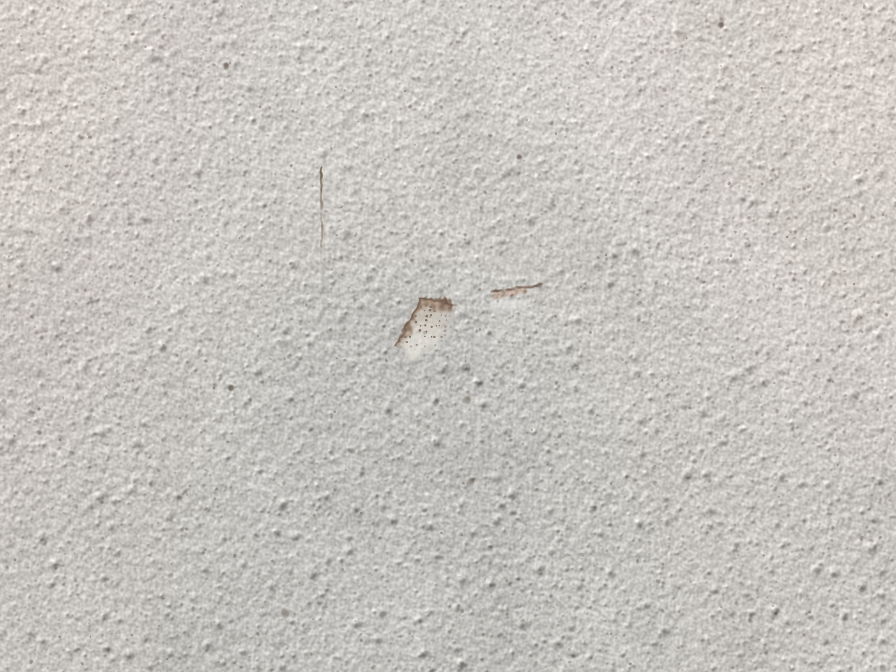
A WebGL 1 fragment shader for this texture:

```glsl
precision highp float;
uniform vec2 u_resolution;

vec2 hash2(vec2 c) {
  vec3 a = fract(c.xyx * vec3(0.1031, 0.1030, 0.0973));
  a += dot(a, a.yzx + 33.33);
  return fract((a.xx + a.yz) * a.zy);
}

float gradDot(vec2 cell, vec2 f, vec2 corner) {
  float angle = 6.2832 * hash2(cell + corner).x;
  return dot(vec2(cos(angle), sin(angle)), f - corner);
}

float gradientNoise(vec2 p) {
  vec2 i = floor(p), f = fract(p);
  vec2 u = f * f * f * (f * (f * 6.0 - 15.0) + 10.0);
  float low = mix(gradDot(i, f, vec2(0.0)), gradDot(i, f, vec2(1.0, 0.0)), u.x);
  float high = mix(gradDot(i, f, vec2(0.0, 1.0)), gradDot(i, f, vec2(1.0)), u.x);
  return mix(low, high, u.y);
}

float plasterHeight(vec2 p) {
  float h = 0.0, amp = 0.5;
  for (int i = 0; i < 3; i++) {
    h += amp * gradientNoise(p);
    p = mat2(1.5, 1.1, -1.1, 1.5) * p + 17.3;
    amp *= 0.65;
  }
  return h;
}

// Shading of scattered round grains: lit upper left, shaded lower right
float grains(vec2 p, float density) {
  vec2 cell = floor(p);
  float shade = 0.0;
  for (int y = -1; y <= 1; y++) {
    for (int x = -1; x <= 1; x++) {
      vec2 id = cell + vec2(float(x), float(y));
      vec2 rnd = hash2(id + 71.0);
      vec2 q = p - id - hash2(id);
      float r = mix(0.12, 0.24, rnd.x * rnd.x);
      float lit = dot(q, vec2(-0.5, 0.87)) / r;
      float keep = step(rnd.y, density);
      shade += keep * (lit - 0.28) * exp(-dot(q, q) / (r * r)) * (0.5 + rnd.x);
    }
  }
  return shade;
}

// Coverage of sparse dark specks
float specks(vec2 p, float density, float radius) {
  vec2 id = floor(p), rnd = hash2(id + 19.0);
  float d = length(fract(p) - 0.25 - 0.5 * hash2(id + 5.0));
  return step(rnd.x, density) * (1.0 - smoothstep(0.4, 1.0, d / (radius * (0.5 + 0.5 * rnd.y))));
}

float spot(vec2 p, vec2 center, float r) {
  return 1.0 - smoothstep(0.3 * r, 1.1 * r, length(p - center));
}

float segment(vec2 p, vec2 a, vec2 b) {
  vec2 ab = b - a;
  return length(p - a - ab * clamp(dot(p - a, ab) / dot(ab, ab), 0.0, 1.0));
}

void main() {
  vec2 p = gl_FragCoord.xy / u_resolution.y;
  float px = 1.0 / u_resolution.y;

  // Broad light: warm top and sides, cooler middle and base
  vec3 col = mix(vec3(0.748, 0.744, 0.728), vec3(0.812, 0.796, 0.776), smoothstep(0.0, 1.05, p.y));
  col += vec3(0.030, 0.020, 0.015) * smoothstep(0.7, 1.33, p.x);
  col += vec3(0.012, 0.001, -0.002) * smoothstep(0.45, 0.0, p.x);
  col -= vec3(0.024, 0.020, 0.018) * smoothstep(0.45, 0.0, length(p - vec2(0.62, 0.42)));
  col += 0.03 * gradientNoise(p * 5.0) + 0.03 * gradientNoise(p * 14.0 + 7.0);

  // Plaster relief
  vec2 toLight = vec2(-0.0011, 0.0020);
  float slope = plasterHeight((p - toLight) * 58.0) - plasterHeight((p + toLight) * 58.0);
  float relief = 0.24 * slope;
  float near = mix(1.0, 0.6, p.y);
  relief += 0.29 * near * grains(p * 36.0, 0.45);
  relief += 0.21 * grains(p * 66.0 + 9.0, 0.5);
  relief += 0.08 * gradientNoise(p * 130.0) + 0.10 * gradientNoise(p * 190.0 + 31.0);
  relief += 0.008;

  // Chip bounded by ragged half planes
  vec2 w = p + 0.008 * vec2(gradientNoise(p * 60.0), gradientNoise(p * 60.0 + 40.0));
  w += 0.005 * vec2(gradientNoise(p * 140.0 + 11.0), gradientNoise(p * 140.0 + 80.0));
  float left = dot(w - vec2(0.592, 0.489), vec2(-0.89, 0.45));
  float top = dot(w - vec2(0.645, 0.555), vec2(0.2, 0.98));
  float base = max(dot(w - vec2(0.614, 0.462), vec2(0.545, -0.838)),
                   dot(w - vec2(0.591, 0.486), vec2(-0.72, -0.69)));
  float chip = max(max(left, top), max(base, w.x - 0.675));
  float inside = 1.0 - smoothstep(-px, px + 0.002, chip);
  relief *= 1.0 - 0.5 * inside;
  col += relief;

  vec3 floorCol = mix(vec3(0.75, 0.72, 0.68), vec3(0.85, 0.84, 0.81), smoothstep(0.55, 0.49, p.y));
  float pits = specks(p * 135.0, 0.6, 0.42) * smoothstep(0.475, 0.495, p.y);
  floorCol = mix(floorCol, vec3(0.47, 0.39, 0.33), 0.8 * pits);
  float rim = max(smoothstep(-0.012, -0.003, left), smoothstep(-0.022, -0.008, top));
  floorCol = mix(floorCol, vec3(0.57, 0.48, 0.41) + 0.25 * gradientNoise(p * 110.0), 0.85 * rim);
  float fade = 1.0 - 0.75 * smoothstep(0.645, 0.672, p.x) * smoothstep(0.545, 0.53, p.y);
  fade *= 1.0 - 0.4 * smoothstep(-0.010, 0.0, base);
  col = mix(col, floorCol + 0.7 * relief, inside * fade);
  float lip = smoothstep(0.005, 0.0, abs(max(left, top))) * smoothstep(0.005, -0.002, chip);
  col = mix(col, vec3(0.38, 0.30, 0.24), 0.7 * lip);

  // Short gouge with an exposed strip and a pale lower edge
  vec2 s = mix(p, w, 0.35);
  vec2 g = mat2(0.989, -0.147, 0.147, 0.989) * (s - vec2(0.768, 0.570));
  float strip = smoothstep(0.007, 0.002, segment(g, vec2(-0.033, -0.006), vec2(0.012, -0.004)));
  col = mix(col, vec3(0.71, 0.62, 0.56) + relief, 0.75 * strip);
  float pale = smoothstep(0.013, 0.003, segment(g, vec2(-0.031, -0.020), vec2(0.006, -0.021)));
  col = mix(col, vec3(0.86, 0.855, 0.84) + 0.5 * relief, 0.8 * pale);
  float cut = smoothstep(0.0035, 0.0006, segment(g, vec2(-0.037, 0.001), vec2(0.038, 0.001)));
  col = mix(col, vec3(0.44, 0.35, 0.29), cut * clamp(0.7 + gradientNoise(p * 90.0), 0.3, 0.9));

  // Thin upright scratch, fainter low down
  float scratch = smoothstep(0.0028, 0.0005, segment(s, vec2(0.479, 0.635), vec2(0.4775, 0.75)));
  float ink = mix(0.4, 0.8, smoothstep(0.68, 0.73, p.y)) + 0.4 * gradientNoise(p * 70.0);
  col = mix(col, vec3(0.45, 0.38, 0.31), scratch * clamp(ink, 0.0, 1.0));

  // Scattered dirt and a few larger marks
  vec2 d = mix(p, w, 0.25);
  float dirt = 0.6 * specks(d * 27.0 + 3.0, 0.14, 0.11);
  dirt = max(dirt, 0.4 * specks(d * 48.0 + 14.0, 0.2, 0.2));
  dirt = max(dirt, spot(d, vec2(0.337, 0.902), 0.006));
  dirt = max(dirt, spot(d, vec2(1.073, 0.963), 0.006));
  dirt = max(dirt, spot(d, vec2(0.773, 0.767), 0.005));
  dirt = max(dirt, spot(d, vec2(0.344, 0.424), 0.006));
  dirt = max(dirt, 0.6 * spot(d, vec2(0.701, 0.283), 0.007));
  dirt = max(dirt, 0.6 * spot(d, vec2(0.425, 0.087), 0.008));
  dirt = max(dirt, 0.6 * spot(d, vec2(0.695, 0.405), 0.007));
  col = mix(col, vec3(0.40, 0.35, 0.31), 0.75 * dirt);

  gl_FragColor = vec4(clamp(col, 0.0, 1.0), 1.0);
}
```
